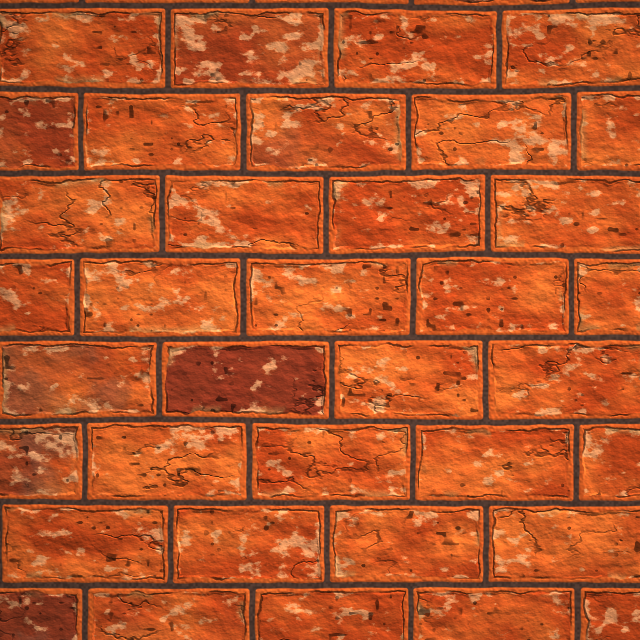
Write a WebGL 1 fragment shader that draws this texture.

```glsl
precision highp float;
// Weathered orange brick wall in running bond with thin dark joints.
// Each brick is a rounded box with a grainy rim around a rough, chipped face;
// noise gives the colour and wear, and a height difference gives the raking light.

uniform vec2 u_resolution;

#define COLUMNS 3.9
#define ROWS 7.74
#define ROW_SHIFT 0.655
#define JOINT_HALF 0.0044
#define RIM_WIDTH 0.0075
#define RELIEF 4.2
#define LIGHT_STEP vec2(0.0008, 0.0014)
#define RUST vec3(0.72, 0.265, 0.105)
#define ORANGE vec3(0.89, 0.43, 0.175)
#define MAROON vec3(0.50, 0.19, 0.12)
#define CHALK vec3(0.93, 0.67, 0.46)
#define MORTAR vec3(0.30, 0.215, 0.18)

struct Brick {
  vec2 id;      // column and row
  vec2 local;   // position from the brick centre
  float edge;   // distance inside the joint
  float face;   // distance inside the chipped face
};

float hash(vec2 p) {
  vec3 q = fract(vec3(p.xyx) * 0.1031);
  q += dot(q, q.yzx + 33.33);
  return fract((q.x + q.y) * q.z);
}

float noise(vec2 p) {
  vec2 i = floor(p), f = fract(p);
  f = f * f * (3.0 - 2.0 * f);
  return mix(mix(hash(i), hash(i + vec2(1.0, 0.0)), f.x),
             mix(hash(i + vec2(0.0, 1.0)), hash(i + 1.0), f.x), f.y);
}

float fbm(vec2 p) {
  float sum = 0.0, amp = 0.5;
  for (int i = 0; i < 5; i++) {
    sum += amp * noise(p);
    p = mat2(1.6, 1.2, -1.2, 1.6) * p + 7.3;
    amp *= 0.5;
  }
  return sum;
}

// Running bond layout with uneven joints
Brick brickAt(vec2 p) {
  Brick b;
  vec2 wobble = vec2(noise(p * 45.0), noise(p * 45.0 + 60.0)) - 0.5;
  vec2 q = p + 0.0022 * wobble;
  q.y += 0.007 * (noise(p * vec2(4.0, 6.0) + 20.0) - 0.5);
  float row = floor(q.y * ROWS - ROW_SHIFT);
  float slide = 0.09 * (noise(vec2(q.x * 4.0, row * 7.0 + 90.0)) - 0.5);
  vec2 cell = vec2(q.x * COLUMNS + 0.5 * mod(row, 2.0) + slide, q.y * ROWS - ROW_SHIFT);
  b.id = floor(cell);
  vec2 size = 1.0 / vec2(COLUMNS, ROWS);
  b.local = (fract(cell) - 0.5) * size;
  vec2 d = abs(b.local) - 0.5 * size + JOINT_HALF + 0.004;
  b.edge = 0.004 - length(max(d, 0.0)) - min(max(d.x, d.y), 0.0);
  b.face = b.edge - RIM_WIDTH - 0.012 * (fbm(p * 38.0 + 5.0) - 0.5);
  return b;
}

// Dark, broken line between rim and face
float crackLine(Brick b, vec2 p) {
  float strength = smoothstep(0.3, 0.65, noise(p * 32.0 + 11.0) + 2.5 * b.local.y);
  return strength * (1.0 - smoothstep(0.0003, 0.0024, abs(b.face)));
}

// Sparse folds and gouges in the clay
float gouges(Brick b, vec2 p) {
  vec2 q = p * vec2(15.0, 27.0) + b.id * 9.7;
  float ridge = 1.0 - abs(2.0 * fbm(q) - 1.0);
  return smoothstep(0.93, 1.0, ridge) * smoothstep(0.52, 0.8, noise(q * 0.7 + 31.0));
}

float surfaceHeight(vec2 p) {
  Brick b = brickAt(p);
  float clay = fbm(p * vec2(26.0, 36.0) + b.id * 13.7) - 0.10 * gouges(b, p);
  float grain = 0.45 + 0.10 * noise(p * 260.0) + 0.10 * noise(p * 130.0);
  float h = mix(grain, clay, smoothstep(0.0, 0.005, b.face));
  return h + 0.12 * smoothstep(-0.002, 0.004, b.edge) - 0.06 * crackLine(b, p);
}

vec3 faceColor(Brick b, vec2 p) {
  float tone = hash(b.id + 41.0);
  float dark = smoothstep(0.72, 0.92, hash(b.id + 17.0));
  vec2 q = p + b.id * 3.1;
  float patches = fbm(q * vec2(13.0, 19.0));
  vec3 c = mix(RUST, ORANGE, clamp(0.40 + 2.4 * (patches - 0.48) + 0.5 * (tone - 0.5), 0.0, 1.0));
  // Burnt bricks, some with a grey bloom
  c = mix(c, MAROON, dark * smoothstep(0.25, 0.5, fbm(q * 9.0 + 4.0)) * 0.9);
  float bloom = dark * step(0.5, tone) * smoothstep(0.42, 0.65, fbm(q * 17.0 + 70.0));
  c = mix(c, vec3(0.46, 0.32, 0.25), 0.7 * bloom);
  // Chalky flecks gather near the chipped edge; pits are scattered
  float border = 1.0 - smoothstep(0.0, 0.014, b.face);
  float flecks = fbm(q * vec2(48.0, 72.0)) + 0.09 * border + 0.24 * (noise(q * 14.0 + 8.0) - 0.5);
  c = mix(c, CHALK, 0.72 * smoothstep(0.60, 0.74, flecks));
  float lime = smoothstep(0.73, 0.80, noise(q * 19.0 + 55.0) + 0.2 * (patches - 0.5));
  c = mix(c, vec3(0.67, 0.50, 0.30), 0.55 * lime * border);
  float pits = smoothstep(0.80, 0.92, noise(q * vec2(95.0, 120.0))) * smoothstep(0.45, 0.7, noise(q * 21.0));
  return c * (1.0 - 0.5 * pits) * (1.0 - 0.4 * gouges(b, p));
}

void main() {
  vec2 p = gl_FragCoord.xy / u_resolution;
  float soft = max(0.0014, 0.8 / u_resolution.y);
  Brick b = brickAt(p);
  float grain = noise(p * 280.0);

  // Rim, face and joint
  vec3 rim = mix(RUST, ORANGE, 0.25 + 0.35 * grain + 0.3 * noise(p * 24.0));
  vec3 c = mix(rim, faceColor(b, p), smoothstep(-soft, soft, b.face));
  c *= 1.0 - 0.5 * crackLine(b, p);
  float lit = RELIEF * (surfaceHeight(p) - surfaceHeight(p + LIGHT_STEP));
  c *= 1.0 + clamp(lit, -0.42, 0.34);
  vec3 joint = MORTAR * (0.8 + 0.4 * grain);
  c = mix(joint, c, smoothstep(-soft, soft, b.edge));

  // Uneven daylight, brightest right of the centre
  vec2 away = p - vec2(0.60, 0.50);
  c *= 1.07 - 0.42 * dot(away, away);
  gl_FragColor = vec4(clamp(c, 0.0, 1.0), 1.0);
}
```
